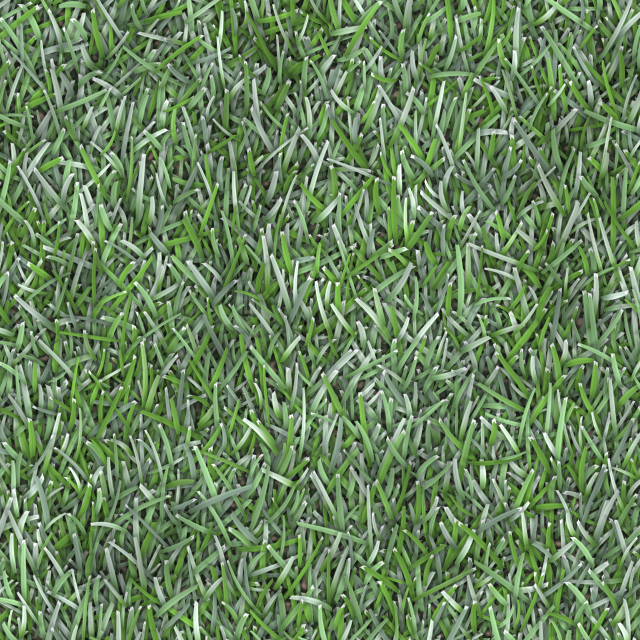
A Shadertoy shader for this texture:

```glsl
// A dense mown lawn seen from above at a slant: thousands of slim blades with
// pale cut tips. Jittered grids of blades are painted from the shaded depth
// up to the bright front, each blade casting a soft shadow on those below.

vec4 hash4(vec2 c) {
    vec4 q = fract(c.xyxy * vec4(.1031, .1030, .0973, .1099));
    q += dot(q, q.wzxy + 33.33);
    return fract((q.xxyz + q.yzzw) * q.zywx);
}

// Gradient noise, roughly -0.7 to 0.7
float cornerSlope(vec2 cell, vec2 offset) {
    return dot(hash4(cell + 71.0).xy * 2.0 - 1.0, offset);
}

float gradientNoise(vec2 p) {
    vec2 i = floor(p), f = fract(p), e = vec2(1, 0);
    vec2 u = f * f * f * (f * (f * 6.0 - 15.0) + 10.0);
    float low = mix(cornerSlope(i, f), cornerSlope(i + e, f - e), u.x);
    float high = mix(cornerSlope(i + e.yx, f - e.yx), cornerSlope(i + 1.0, f - 1.0), u.x);
    return mix(low, high, u.y);
}

// Colour of one blade: t runs root to tip, side runs -1 to 1 across it
vec3 bladeColor(float t, float side, float depth, float patchTone, vec4 r) {
    vec3 leafGreen = vec3(.40, .60, .24);
    vec3 blueGreen = vec3(.51, .67, .47);
    vec3 greyGreen = vec3(.48, .57, .50);
    vec3 sheen = vec3(.72, .78, .74);
    vec3 shade = vec3(.19, .30, .14);

    vec3 tone = mix(leafGreen, blueGreen, smoothstep(.35, .65, r.x + .8 * patchTone));
    tone = mix(tone, greyGreen, step(.55 + .3 * depth, r.y));
    tone = mix(tone, sheen, .9 * smoothstep(.62, .78, r.z) * smoothstep(.1, .6, t));
    tone *= .88 + .24 * r.w;

    // Darker root, one lit flank and a faint central fold
    float light = mix(.72, 1.0, depth) * smoothstep(-.35, .4, t);
    tone = mix(shade, tone, light);
    tone *= 1.0 + .08 * side * sign(r.x - .5);
    return tone * (1.0 - .06 * smoothstep(.35, .0, abs(side)));
}

// Lays one blade, centred at the origin of p, over the colour below it
vec3 paintBlade(vec3 below, vec2 p, vec2 seed, float depth, float lean, float patchTone, float soft) {
    vec4 form = hash4(seed), tint = hash4(seed + 19.7), extra = hash4(seed + 43.1);
    float angle = lean + 1.15 * (form.x + form.y + form.z - 1.5);
    vec2 along = vec2(sin(angle), cos(angle));
    float halfLength = mix(.6, 1.7, extra.x * extra.x);
    float y = dot(p, along);
    float s = y / halfLength;
    float t = clamp(s * .5 + .5, 0.0, 1.0);
    float x = dot(p, vec2(along.y, -along.x)) + (extra.y - .5) * .26 * (1.0 - s * s);

    // Taper towards a slanted, cut tip
    float width = mix(.07, .15, extra.z) * (.7 + .3 * smoothstep(.0, .3, t)) * (1.0 - .4 * t * t * t);
    float cut = abs(y) - halfLength + x * (extra.w - .5) * 1.5;
    float dist = max(abs(x) - width, cut);

    below *= 1.0 - .19 * smoothstep(.24, .0, dist);
    vec3 blade = bladeColor(t, clamp(x / width, -1.0, 1.0), depth, patchTone, tint);

    // Dry white fibre at the cut
    float tip = smoothstep(-.19, -.10, y - halfLength + .05 * sin(x * 40.0 + form.w * 6.0));
    blade = mix(blade, vec3(.85, .85, .87), tip * step(.35, form.w) * (.5 + .4 * depth));
    return mix(below, blade, smoothstep(soft, -soft, dist));
}

void mainImage(out vec4 fragColor, in vec2 fragCoord) {
    vec2 uv = fragCoord / iResolution.y;
    float cellSize = .035;
    float soft = max(.7 / (iResolution.y * cellSize), .035);
    float patchTone = gradientNoise(uv * 4.0);
    float lean = .08 + .2 * (uv.x - .5) + .3 * gradientNoise(uv * 3.0 + 9.0);

    // Damp soil with dry brown thatch
    float thatch = gradientNoise(uv * vec2(70, 110) + 5.0);
    vec3 color = mix(vec3(.22, .26, .20), vec3(.58, .49, .44), smoothstep(-.1, .4, thatch));

    // Blades back to front; within a layer the lower rows lie in front
    for (int layer = 0; layer < 7; layer++) {
        float level = float(layer);
        vec2 p = uv / cellSize + level * vec2(3.37, 5.61);
        vec2 home = floor(p);
        for (int row = 2; row >= -2; row--) {
            for (int column = -2; column <= 2; column++) {
                vec2 cell = home + vec2(column, row);
                vec2 seed = cell + level * 37.0;
                vec2 center = cell + hash4(seed + 7.3).xy;
                color = paintBlade(color, p - center, seed, level / 6.0, lean, patchTone, soft);
            }
        }
    }

    // Broad drifts of light, and smaller hollows between tufts
    float drift = .24 * gradientNoise(uv * 4.0 + 20.0) + .32 * gradientNoise(uv * 13.0 + 40.0);
    color *= 1.10 + drift;
    fragColor = vec4(clamp(color, 0.0, 1.0), 1.0);
}
```
